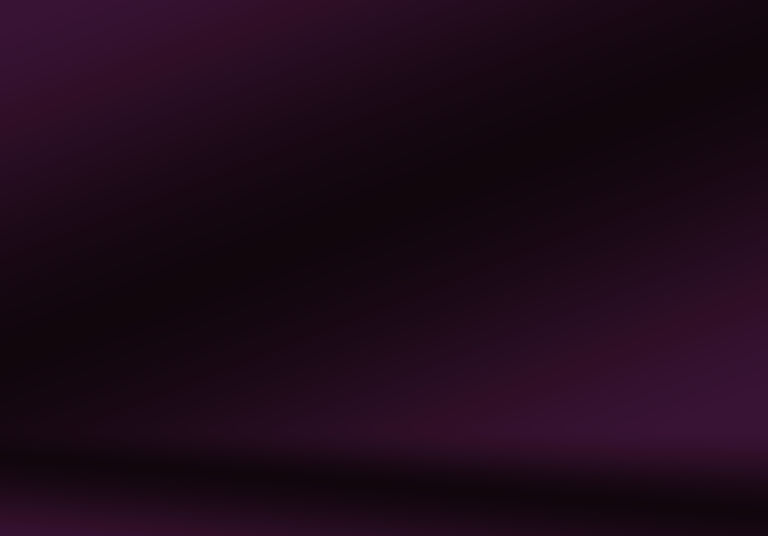
Reproduce this background procedurally as a Shadertoy shader.

```glsl
// Dark plum backdrop: a broad diagonal shadow between two soft purple glows,
// with a thin slanted shadow near the floor. Each shadow is a straight line
// whose vertical distance drives a smooth ramp of light.

// Maps light from 0 to 1 onto the plum range, with a faint warm tint midway.
vec3 plum(float light) {
    vec3 shadow = vec3(0.070, 0.024, 0.052);
    vec3 glow = vec3(0.222, 0.074, 0.204);
    float warmth = exp(-pow((light - 0.73) / 0.10, 2.0));
    return mix(shadow, glow, light) + warmth * vec3(0.006, -0.006, -0.012);
}

void mainImage(out vec4 fragColor, in vec2 fragCoord) {
    vec2 uv = fragCoord / iResolution.xy;

    // Broad diagonal shadow, brightening equally on both sides
    float diagonal = abs(uv.y - (0.33 + 0.56 * uv.x));
    float light = smoothstep(0.0, 0.67, diagonal);

    // Floor shadow: fades up to a nearly level edge
    float floorLine = mix(0.150, 0.042, uv.x);
    light *= smoothstep(floorLine, 0.205, uv.y);

    // Glow below the floor shadow, strongest at the lower left
    light += smoothstep(0.0, 0.175, floorLine - uv.y);

    fragColor = vec4(plum(light), 1.0);
}
```
